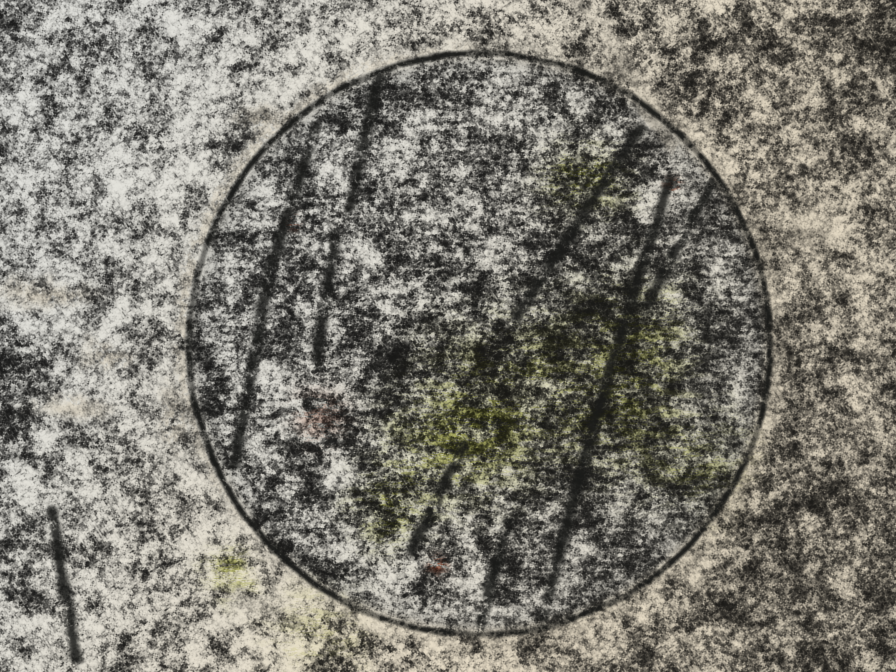
Write a Shadertoy shader that draws this texture.

```glsl
#define CENTER vec2(0.7135, 0.488)
#define RADIUS 0.432
#define GRAIN_CONTRAST 2.5
#define BLOTCH_CONTRAST 0.32
#define LEFT_TONE 0.63
#define RIGHT_TONE 0.50
#define INNER_TONE 0.43
#define RING_WIDTH 0.0048
#define INK vec3(0.10, 0.102, 0.095)
#define MOSS vec3(0.58, 0.59, 0.22)
#define RUST vec3(0.58, 0.29, 0.19)

// Soft tonal areas: centre, radius, brightness offset
const vec4 TONES[12] = vec4[12](
    vec4(0.88, 0.45, 0.17, -0.17), vec4(0.68, 0.44, 0.18, -0.08),
    vec4(0.00, 0.42, 0.075, -0.42), vec4(1.33, 0.95, 0.07, -0.36),
    vec4(0.00, 0.94, 0.04, -0.32), vec4(1.30, 0.18, 0.20, -0.14),
    vec4(1.07, 0.90, 0.07, -0.12), vec4(0.12, 0.08, 0.13, -0.08),
    vec4(0.00, 0.20, 0.04, -0.22), vec4(0.73, 0.81, 0.13, 0.08),
    vec4(0.55, 0.17, 0.10, 0.08), vec4(0.20, 0.80, 0.20, 0.04));

// Smooth plaster: centre, half axes
const vec4 PLASTER[9] = vec4[9](
    vec4(0.115, 0.395, 0.065, 0.022), vec4(0.07, 0.565, 0.08, 0.022),
    vec4(0.165, 0.465, 0.045, 0.025), vec4(0.76, 0.045, 0.13, 0.018),
    vec4(1.20, 0.65, 0.05, 0.04), vec4(0.26, 0.37, 0.03, 0.07),
    vec4(0.39, 0.83, 0.05, 0.03), vec4(0.38, 0.11, 0.06, 0.035),
    vec4(1.03, 0.17, 0.03, 0.03));

// Charcoal strokes: start, end
const vec4 STROKES[11] = vec4[11](
    vec4(0.470, 0.81, 0.400, 0.59), vec4(0.400, 0.59, 0.350, 0.31),
    vec4(0.500, 0.65, 0.470, 0.46), vec4(0.565, 0.89, 0.520, 0.69),
    vec4(0.955, 0.81, 0.770, 0.53), vec4(1.000, 0.74, 0.910, 0.46),
    vec4(0.910, 0.46, 0.807, 0.08), vec4(1.060, 0.73, 0.960, 0.54),
    vec4(0.690, 0.34, 0.615, 0.18), vec4(0.755, 0.22, 0.712, 0.06),
    vec4(0.078, 0.24, 0.115, 0.02));

// Moss stains: centre, radius, strength
const vec4 STAINS[9] = vec4[9](
    vec4(0.87, 0.73, 0.05, 0.75), vec4(0.76, 0.41, 0.10, 0.60),
    vec4(0.67, 0.34, 0.08, 0.60), vec4(0.58, 0.25, 0.05, 0.70),
    vec4(0.34, 0.15, 0.03, 0.70), vec4(0.94, 0.51, 0.08, 0.50),
    vec4(1.04, 0.31, 0.06, 0.45), vec4(0.93, 0.39, 0.09, 0.50),
    vec4(0.47, 0.05, 0.06, 0.30));

// Rust flecks: centre, radius, strength
const vec4 FLECKS[4] = vec4[4](
    vec4(0.434, 0.67, 0.010, 0.9), vec4(0.651, 0.158, 0.012, 0.9),
    vec4(1.00, 0.725, 0.010, 0.9), vec4(0.475, 0.38, 0.035, 0.30));

float hash(vec2 p) {
    vec3 q = fract(vec3(p.xyx) * 0.1031);
    q += dot(q, q.yzx + 33.33);
    return fract((q.x + q.y) * q.z);
}

float noise(vec2 p) {
    vec2 i = floor(p), f = fract(p);
    f = f * f * (3.0 - 2.0 * f);
    return mix(mix(hash(i), hash(i + vec2(1, 0)), f.x),
               mix(hash(i + vec2(0, 1)), hash(i + vec2(1, 1)), f.x), f.y);
}

float fbm(vec2 p, float gain) {
    float sum = 0.0, amp = 1.0, total = 0.0;
    for (int i = 0; i < 5; i++) {
        sum += amp * noise(p);
        total += amp;
        amp *= gain;
        p = mat2(1.6, 1.2, -1.2, 1.6) * p + 17.3;
    }
    return sum / total;
}

float glow(vec2 p, vec4 spot) {
    vec2 d = (p - spot.xy) / spot.z;
    return spot.w * exp(-dot(d, d));
}

float segment(vec2 p, vec2 a, vec2 b) {
    vec2 ab = b - a;
    return length(p - a - ab * clamp(dot(p - a, ab) / dot(ab, ab), 0.0, 1.0));
}

void mainImage(out vec4 fragColor, in vec2 fragCoord) {
    vec2 p = fragCoord / iResolution.y;
    float grain = fbm(p * 28.0, 1.0) - 0.5;
    float blotch = fbm(p * 8.0 + 31.0, 0.6) - 0.5;
    float weave = noise(p * vec2(50.0, 230.0)) - 0.5;
    float streak = fbm(p * vec2(20.0, 70.0) + 50.0, 0.9);
    float wear = fbm(p * 24.0 + 80.0, 0.85);
    vec2 wobble = (vec2(wear, fbm(p * 16.0 + 120.0, 0.7)) - 0.5) * 0.06;
    float d = length(p - CENTER) - RADIUS;
    float inside = 1.0 - smoothstep(-0.02, 0.006, d);

    // Broad light and dark
    float right = smoothstep(0.6, 1.25, p.x + 0.3 * (0.5 - p.y));
    float tone = mix(mix(LEFT_TONE, RIGHT_TONE, right), INNER_TONE, inside);
    for (int i = 0; i < 12; i++) tone += glow(p + wobble, TONES[i]);
    tone += GRAIN_CONTRAST * (1.0 - 0.2 * right) * grain + BLOTCH_CONTRAST * blotch;
    tone += weave * mix(0.14, 0.34, inside) + 0.5 * inside * (streak - 0.5);

    // Plaster patches, diagonal band and halo outside the ring
    float plaster = 0.0;
    for (int i = 0; i < 9; i++) {
        vec2 e = (p + wobble - PLASTER[i].xy) / PLASTER[i].zw;
        plaster = max(plaster, exp(-dot(e, e)));
    }
    float band = segment(p + wobble * 0.5, vec2(0.87, 0.99), vec2(1.0, 0.79));
    plaster = max(plaster, 1.0 - smoothstep(0.004, 0.03, band));
    float halo = smoothstep(0.0, 0.008, d) * (1.0 - smoothstep(0.012, 0.038, d + wobble.x));
    plaster = max(plaster, 0.9 * halo) * smoothstep(0.32, 0.54, wear + 0.06);
    tone = mix(tone, 0.73 - 0.10 * right + 1.2 * grain + 0.15 * weave, 0.8 * plaster);
    tone = 0.49 + 0.40 * tanh((tone - 0.49) / 0.40);

    // Cool upper left drifting to warm lower right
    float warmth = smoothstep(0.1, 1.3, p.x + 0.5 * (1.0 - p.y));
    vec3 color = tone * mix(vec3(1.0, 1.0, 0.975), vec3(1.04, 0.99, 0.89),
                            max(warmth * (1.0 - 0.6 * inside), 0.7 * plaster));

    // Streaked moss and rust
    float moss = 0.0, rust = 0.0;
    for (int i = 0; i < 9; i++) moss += glow(p + wobble, STAINS[i]);
    for (int i = 0; i < 4; i++) rust += glow(p + wobble * 0.3, FLECKS[i]);
    moss = min(moss, 1.0);
    color = mix(color, MOSS * (0.15 + tone), moss * smoothstep(0.46, 0.60, streak) * 0.8);
    color *= mix(vec3(1.0), vec3(0.97, 0.98, 0.84), moss);
    color = mix(color, RUST * (0.3 + 0.9 * tone), min(rust, 1.0) * smoothstep(0.42, 0.56, streak));

    // Charcoal strokes, broken by the surface
    float ink = 0.0;
    for (int i = 0; i < 11; i++) {
        float s = segment(p + wobble * 0.25, STROKES[i].xy, STROKES[i].zw);
        ink = max(ink, 1.0 - smoothstep(0.002, 0.014, s));
    }
    ink *= 0.85 * smoothstep(0.30, 0.54, wear + 0.04);

    // Rough ring with a soft smudge on its inner side
    float ring = abs(d + wobble.y * 0.12);
    float trace = 1.0 - smoothstep(RING_WIDTH * 0.2, RING_WIDTH * 1.7, ring);
    ink = max(ink, trace * (0.55 + 0.40 * smoothstep(0.38, 0.56, wear)));
    ink = max(ink, 0.45 * exp(-ring / 0.012) * inside);
    color = mix(color, INK, ink);

    fragColor = vec4(clamp(color, 0.0, 1.0), 1.0);
}
```
